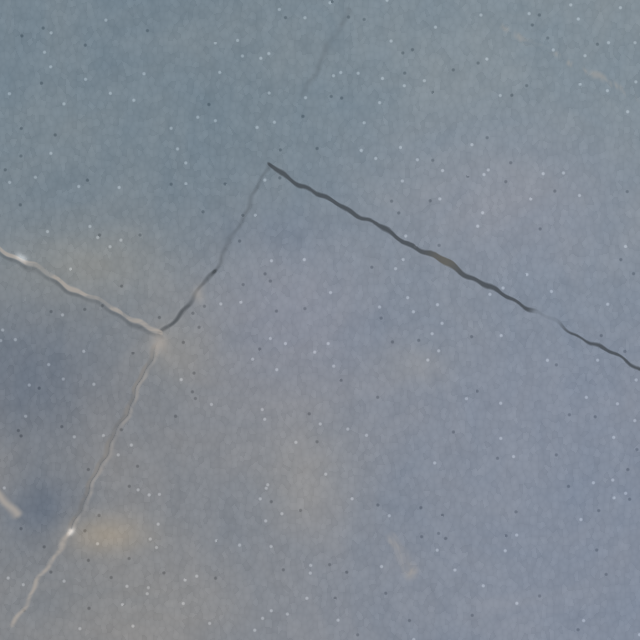
Write a WebGL 1 fragment shader that draws this texture.

```glsl
precision highp float;
// Weathered blue-grey paving slabs with pale joints and one dark diagonal crack.
uniform vec2 u_resolution;

#define GRAIN_SCALE 125.0
#define GRAIN_AMOUNT 0.050
#define MOTTLE_AMOUNT 0.017
#define SPECK_AMOUNT 0.13
#define CRACK_WIDTH 0.0034
#define CRACK_DARKNESS 0.76
#define JOINT_WIDTH 0.0032
#define WOBBLE 0.0022
#define TAN_TINT vec3(0.095, 0.060, 0.005)
#define CRACK_COLOR vec3(0.25, 0.27, 0.29)
#define JOINT_COLOR vec3(0.68, 0.65, 0.62)

vec2 hash2(vec2 p) {
  vec3 q = fract(vec3(p.xyx) * vec3(0.1031, 0.1030, 0.0973));
  q += dot(q, q.yzx + 33.33);
  return fract((q.xx + q.yz) * q.zy);
}

// x: distance to the nearest cell point, y: random value of that cell
vec2 cells(vec2 p) {
  vec2 id = floor(p), best = vec2(8.0, 0.0);
  for (int j = -1; j <= 1; j++)
    for (int i = -1; i <= 1; i++) {
      vec2 c = id + vec2(float(i), float(j));
      vec2 h = hash2(c);
      float d = length(c + h - p);
      if (d < best.x) best = vec2(d, hash2(c + 71.0).x);
    }
  return best;
}

// Smooth cloudiness from rotated, warped sines
float mottle(vec2 p) {
  float sum = 0.0, amp = 0.5;
  for (int i = 0; i < 5; i++) {
    p = mat2(0.8, 0.6, -0.6, 0.8) * p * 1.65 + 1.7;
    p += 0.6 * sin(p.yx * 0.9);
    sum += amp * sin(p.x) * sin(p.y + 1.3);
    amp *= 0.72;
  }
  return sum;
}

// Soft elliptical patch
float patchAt(vec2 p, vec2 center, vec2 radius) {
  vec2 d = (p - center) / radius;
  return exp(-dot(d, d));
}

// x: signed distance across a segment, y: position along it, z: distance to it
vec3 segment(vec2 p, vec2 a, vec2 b) {
  vec2 ab = b - a, ap = p - a;
  float t = dot(ap, ab) / dot(ab, ab);
  float side = (ab.x * ap.y - ab.y * ap.x) / length(ab);
  return vec3(side, t, length(ap - ab * clamp(t, 0.0, 1.0)));
}

float stroke(float d, float width, float soft) {
  return 1.0 - smoothstep(width - soft, width + soft, d);
}

void main() {
  vec2 uv = gl_FragCoord.xy / u_resolution;
  float px = 1.0 / min(u_resolution.x, u_resolution.y);
  float soft = max(0.0018, px);

  // Broad colour of the stone
  vec3 low = mix(vec3(0.515, 0.525, 0.54), vec3(0.515, 0.55, 0.61), smoothstep(0.1, 0.9, uv.x));
  vec3 high = mix(vec3(0.465, 0.522, 0.562), vec3(0.505, 0.555, 0.59), smoothstep(0.3, 0.8, uv.x));
  vec3 col = mix(low, high, smoothstep(0.35, 0.85, uv.y));
  col += vec3(0.030, 0.012, 0.018) * patchAt(uv, vec2(0.80, 0.70), vec2(0.22, 0.13));
  col += vec3(0.025, 0.018, 0.032) * patchAt(uv, vec2(0.45, 0.53), vec2(0.15, 0.13));
  col -= vec3(0.070, 0.052, 0.025) * patchAt(uv, vec2(0.04, 0.41), vec2(0.13, 0.12));
  col -= vec3(0.095, 0.070, 0.035) * patchAt(uv, vec2(0.065, 0.20), vec2(0.06, 0.055));
  col -= vec3(0.025, 0.020, 0.010) * patchAt(uv, vec2(0.43, 0.64), vec2(0.10, 0.035));

  // Tan stains
  float stain = 0.45 * patchAt(uv, vec2(0.48, 0.25), vec2(0.08, 0.10));
  stain += 0.40 * patchAt(uv, vec2(0.65, 0.43), vec2(0.06, 0.035));
  stain += 0.85 * patchAt(uv, vec2(0.165, 0.165), vec2(0.07, 0.030));
  stain += 0.40 * patchAt(uv, vec2(0.13, 0.58), vec2(0.14, 0.055));
  stain += 0.45 * patchAt(uv, vec2(0.28, 0.45), vec2(0.06, 0.06));
  stain += 0.25 * patchAt(uv, vec2(0.25, 0.05), vec2(0.16, 0.09));
  col += TAN_TINT * stain;

  // Mottle, grain and scattered specks
  float cloud = mottle(uv * 9.0), fine = mottle(uv * 37.0 + 5.0);
  col += MOTTLE_AMOUNT * (cloud * vec3(1.0, 0.6, 0.2) + 0.6 * fine);
  vec2 grain = cells(uv * GRAIN_SCALE * vec2(1.0, 0.75));
  col += GRAIN_AMOUNT * ((grain.y - 0.5) * 0.55 + (0.5 - grain.x) * 0.5);
  vec2 speck = cells(uv * 62.0 + 13.0);
  float dot1 = 1.0 - smoothstep(0.06, 0.24, speck.x);
  col += SPECK_AMOUNT * dot1 * (step(0.95, speck.y) - 0.8 * step(speck.y, 0.035));

  // Wobbling lines with broken strength
  vec2 q = uv + WOBBLE * vec2(sin(uv.y * 83.0) + 0.6 * sin(uv.y * 211.0),
                              sin(uv.x * 71.0) + 0.6 * sin(uv.x * 193.0));
  float broken = smoothstep(-0.5, 0.5, fine);
  vec3 upper = segment(q, vec2(0.419, 0.740), vec2(0.252, 0.477));
  vec3 mid = segment(q, vec2(0.419, 0.740), vec2(0.335, 0.575));
  vec3 bend = segment(q, vec2(0.335, 0.575), vec2(0.252, 0.477));
  vec3 lower = segment(q, vec2(0.244, 0.455), vec2(0.111, 0.173));
  vec3 foot = segment(q, vec2(0.111, 0.173), vec2(0.020, 0.025));
  vec3 left = segment(q, vec2(-0.02, 0.622), vec2(0.254, 0.477));
  vec3 faint = segment(q, vec2(0.77, 0.965), vec2(1.02, 0.835));
  vec3 top = segment(q, vec2(0.545, 0.985), vec2(0.475, 0.855));

  // Shadowed edges
  float shade = 0.30 * stroke(mid.z, 0.003, 0.003) + 0.62 * stroke(bend.z, 0.003, 0.0025);
  shade += 0.45 * stroke(length(vec2(lower.z, 0.0) + vec2(lower.x > 0.0 ? 0.004 : -0.001, 0.0)), 0.0045, 0.003);
  shade += 0.35 * stroke(segment(q + vec2(0.0, 0.007), vec2(-0.02, 0.622), vec2(0.254, 0.477)).z, 0.003, 0.003);
  shade += 0.16 * stroke(top.z, 0.004, 0.004);
  col = mix(col, CRACK_COLOR, clamp(shade, 0.0, 0.8) * (0.6 + 0.4 * broken));

  // Pale joint filling
  float pale = stroke(left.z, JOINT_WIDTH, soft) * (0.3 + 0.5 * broken);
  pale += stroke(abs(lower.z - 0.003), JOINT_WIDTH, 0.003) * step(lower.x, 9.0) * (0.15 + 0.30 * broken);
  pale += stroke(foot.z, JOINT_WIDTH, 0.003) * (0.40 + 0.35 * broken);
  pale += stroke(faint.z, 0.004, 0.004) * 0.42 * broken;
  pale += 0.65 * patchAt(q, vec2(0.251, 0.461), vec2(0.014, 0.018));
  pale += 0.45 * patchAt(q, vec2(0.312, 0.540), vec2(0.009, 0.014));
  pale += 0.80 * stroke(segment(q, vec2(-0.01, 0.235), vec2(0.025, 0.198)).z, 0.006, 0.006);
  pale += 0.40 * stroke(segment(q, vec2(0.615, 0.155), vec2(0.645, 0.105)).z, 0.007, 0.009) * (0.4 + broken);
  col = mix(col, JOINT_COLOR, clamp(pale, 0.0, 0.9));
  col += 0.22 * (patchAt(q, vec2(0.033, 0.599), vec2(0.008, 0.006)) + patchAt(q, vec2(0.112, 0.172), vec2(0.006)));

  // Dark crack: swollen mid-way, then a gap and a thinner tail
  vec3 crack = segment(q, vec2(0.419, 0.740), vec2(1.02, 0.413));
  float swell = exp(-pow((crack.y - 0.455) / 0.035, 2.0));
  float gap = smoothstep(0.67, 0.70, crack.y) * (1.0 - smoothstep(0.74, 0.80, crack.y));
  float width = CRACK_WIDTH * (0.9 + 0.25 * fine + 0.9 * swell - 0.25 * step(0.7, crack.y));
  float dark = stroke(crack.z, width, soft) * (1.0 - 0.85 * gap);
  col = mix(col, CRACK_COLOR + swell * vec3(0.10, 0.07, 0.02), CRACK_DARKNESS * dark);

  gl_FragColor = vec4(clamp(col, 0.0, 1.0), 1.0);
}
```
